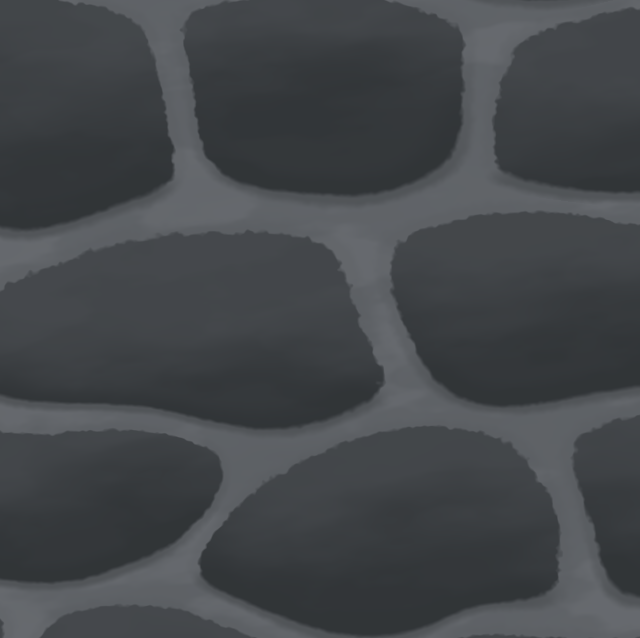
This texture is drawn by a WebGL 1 fragment shader. Its source:

```glsl
precision highp float;
uniform vec2 u_resolution;

const vec3 STONE_DARK = vec3(0.202, 0.216, 0.227);
const vec3 STONE_LIGHT = vec3(0.264, 0.277, 0.291);
const vec3 RIM_SHADE = vec3(0.312, 0.325, 0.338);
const vec3 MORTAR_DARK = vec3(0.350, 0.364, 0.380);
const vec3 MORTAR_LIGHT = vec3(0.400, 0.412, 0.430);
const vec2 STONE_DENSITY = vec2(1.75, 3.2);
const vec2 SITE_JITTER = vec2(0.60, 0.50);
const float HALF_GAP = 0.021;
const float CORNER_ROUNDING = 0.028;
const float BEND = 0.075;
const float RAGGED = 0.009;
const float SEED = 3.7;

float hash(vec2 p) {
  vec3 h = fract(vec3(p.xyx) * 0.1031 + SEED * 0.173);
  h += dot(h, h.yzx + 33.33);
  return fract((h.x + h.y) * h.z);
}

float noise(vec2 p) {
  vec2 i = floor(p), f = fract(p);
  f = f * f * (3.0 - 2.0 * f);
  vec2 e = vec2(1.0, 0.0);
  return mix(mix(hash(i), hash(i + e), f.x),
             mix(hash(i + e.yx), hash(i + e.xx), f.x), f.y);
}

float fbm(vec2 p) {
  float sum = 0.0, amp = 0.5;
  for (int i = 0; i < 4; i++) {
    sum += amp * noise(p);
    p = p * 2.03 + 17.1;
    amp *= 0.5;
  }
  return sum / 0.9375;
}

// Jittered stone centre in a staggered row layout
vec2 stoneSite(vec2 cell) {
  vec2 jitter = vec2(hash(cell + 11.0), hash(cell + 47.0)) - 0.5;
  return cell + vec2(0.5 + 0.5 * mod(cell.y, 2.0), 0.5) + jitter * SITE_JITTER;
}

// Rounded distance to the joint; also the joint direction and stone-local offset
float jointDistance(vec2 p, out vec2 toJoint, out vec2 local, out vec2 stoneId) {
  vec2 q = p * STONE_DENSITY, base = floor(q), nearest = vec2(0.0);
  float best = 100.0;
  for (int y = -2; y <= 2; y++) {
    for (int x = -2; x <= 2; x++) {
      vec2 cell = base + vec2(float(x), float(y));
      vec2 r = stoneSite(cell) - q;
      if (dot(r, r) < best) {
        best = dot(r, r);
        nearest = r;
        stoneId = cell;
      }
    }
  }
  float total = 0.0;
  toJoint = vec2(0.0);
  for (int y = -2; y <= 2; y++) {
    for (int x = -2; x <= 2; x++) {
      vec2 r = stoneSite(base + vec2(float(x), float(y))) - q;
      vec2 across = (r - nearest) * STONE_DENSITY;
      float len = length(across);
      if (len > 0.001) {
        float weight = exp(-0.5 * (dot(r, r) - best) / (len * CORNER_ROUNDING));
        total += weight;
        toJoint += weight * across / len;
      }
    }
  }
  toJoint /= total;
  local = -nearest;
  return -CORNER_ROUNDING * log(total);
}

void main() {
  vec2 p = gl_FragCoord.xy / u_resolution.y;

  // Bent outlines with a bristly edge
  vec2 bend = vec2(noise(p * 4.2 + 5.0), noise(p * 4.2 + 31.0)) - 0.5;
  vec2 toJoint, local, id;
  float joint = jointDistance(p + BEND * bend + 4.0, toJoint, local, id);
  float under = smoothstep(0.1, 0.8, -toJoint.y);
  float bristle = noise(p * 85.0) * 0.65 + noise(p * 170.0) * 0.35 - 0.5;
  float inside = joint - HALF_GAP + 0.014 * (noise(p * 9.0) - 0.5)
               + RAGGED * mix(1.0, 0.4, under) * bristle;

  // Broad, flat brush strokes
  vec2 slanted = vec2(p.x + 0.3 * p.y, p.y - 0.15 * p.x);
  float wash = fbm(slanted * vec2(4.0, 11.0) + 9.0);
  float streak = noise(slanted * vec2(7.0, 34.0) + 2.0 * wash);
  float stroke = smoothstep(0.40, 0.56, fbm(slanted * vec2(6.0, 16.0) + 60.0));

  // Mortar with a soft shadow below each stone
  float mortarTone = 0.95 - 0.5 * stroke + 0.5 * (wash - 0.5);
  vec3 color = mix(MORTAR_DARK, MORTAR_LIGHT, clamp(mortarTone, 0.0, 1.0));
  float shadow = smoothstep(-0.020, -0.006, inside + 0.012 * (wash - 0.5));
  color = mix(color, RIM_SHADE, shadow * (0.15 + 0.75 * under));

  // Stone: pale top, dark belly and darker lower rim
  float height = local.y + 0.5 * (wash - 0.5) + 0.08 * (streak - 0.5);
  float tone = smoothstep(-0.32, 0.36, height) + 0.12 * (hash(id + 90.0) - 0.5);
  tone += 0.12 * (stroke - 0.5);
  tone -= 0.25 * under * (1.0 - smoothstep(0.005, 0.045, inside));
  vec3 stone = mix(STONE_DARK, STONE_LIGHT, clamp(tone, -0.15, 1.1));
  float softness = mix(0.0025, 0.0045, under);
  color = mix(color, stone, smoothstep(-softness, softness, inside));

  gl_FragColor = vec4(color, 1.0);
}
```
